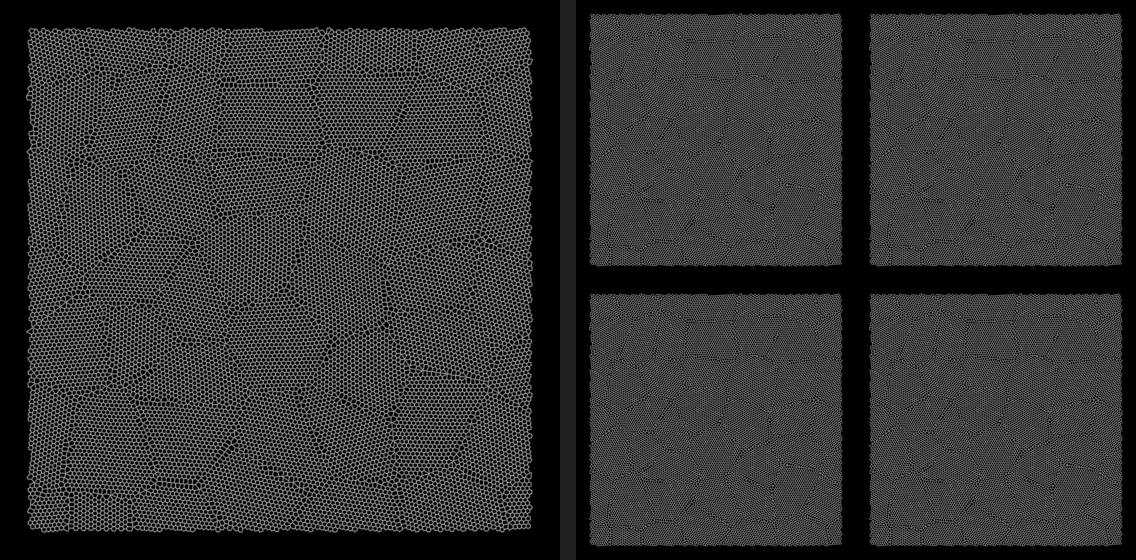
Left, the tile; right, the same tile 2 across and 2 down.
This pattern is drawn by a WebGL 1 fragment shader. Its source:

```glsl
precision highp float;
// A fine grey honeycomb mesh on black, broken into crystal grains of differing direction.
// Each grain owns a rotated triangular lattice; the Voronoi edges of all lattice sites
// are drawn as soft lines inside a square. The plain black margin makes it tile.
uniform vec2 u_resolution;

const float GRAINS = 7.0;        // grains along each side
const float SPACING = 0.0078;    // distance between lattice sites
const float GRAIN_GAP = 0.2;     // clearance at grain borders, in spacings
const float JITTER = 0.16;       // disorder of the sites, in spacings
const float HALF_SIDE = 0.446;   // half the side of the meshed square
const float LINE_REACH = 0.0022; // distance over which a line fades out
const float LINE_GREY = 0.49;
const float NODE_GREY = 0.14;

vec2 hash2(vec2 p) {
  vec3 q = fract(p.xyx * vec3(0.1031, 0.1030, 0.0973));
  q += dot(q, q.yzx + 33.33);
  return fract((q.xx + q.yz) * q.zy);
}

mat2 rotation(float angle) {
  float c = cos(angle), s = sin(angle);
  return mat2(c, s, -s, c);
}

// Gradient noise that wraps after a whole number of cells
float corner(vec2 cell, vec2 offset, float period) {
  float angle = 6.28318 * hash2(mod(cell, period) + 17.0).x;
  return dot(vec2(cos(angle), sin(angle)), offset);
}

float gradientNoise(vec2 p, float period) {
  vec2 i = floor(p), f = p - i, e = vec2(1.0, 0.0);
  vec2 u = f * f * f * (f * (f * 6.0 - 15.0) + 10.0);
  float low = mix(corner(i, f, period), corner(i + e, f - e, period), u.x);
  float high = mix(corner(i + e.yx, f - e.yx, period), corner(i + 1.0, f - 1.0, period), u.x);
  return mix(low, high, u.y);
}

float squareRadius(vec2 p) {
  vec2 d = abs(p - 0.5);
  return max(d.x, d.y);
}

// Gentle bending of the lattice rows, fading out toward the straight border
vec2 bend(vec2 p, float amount) {
  vec2 shift = vec2(gradientNoise(p * 8.0, 8.0), gradientNoise(p * 8.0 + 3.0, 8.0));
  return p + amount * shift * smoothstep(0.0, 0.15, HALF_SIDE - squareRadius(p));
}

// A grain is its centre (xy) and lattice angle (z); finds the three nearest
void nearestGrains(vec2 p, out vec3 a, out vec3 b, out vec3 c) {
  vec3 best = vec3(9.0);
  for (int y = -1; y <= 1; y++) for (int x = -1; x <= 1; x++) {
    vec2 cell = floor(p * GRAINS) + vec2(x, y);
    vec2 id = mod(cell, GRAINS);
    vec2 centre = (cell + mix(vec2(0.12), vec2(0.88), hash2(id + 5.0))) / GRAINS;
    vec3 grain = vec3(centre, 1.0472 * hash2(id + 41.0).x);
    float d = distance(p, centre);
    if (d < best.x) { best = vec3(d, best.xy); c = b; b = a; a = grain; }
    else if (d < best.y) { best = vec3(best.x, d, best.y); c = b; b = grain; }
    else if (d < best.z) { best.z = d; c = grain; }
  }
}

vec2 latticeCell(vec2 p, vec3 grain) {
  vec2 q = rotation(-grain.z) * (p - grain.xy) / SPACING;
  return floor(vec2(q.x - 0.57735 * q.y, 1.1547 * q.y));
}

vec2 latticeSite(vec2 cell, vec3 grain) {
  vec2 q = vec2(cell.x + 0.5 * cell.y, 0.866025 * cell.y);
  q += JITTER * (hash2(cell + 91.0 * grain.xy) - 0.5);
  return grain.xy + rotation(grain.z) * q * SPACING;
}

// Distance of a site from the border between its own grain and another
float borderDistance(vec2 site, vec2 own, vec2 other) {
  return dot(0.5 * (own + other) - site, normalize(other - own));
}

bool owned(vec2 site, vec3 own, vec3 b, vec3 c) {
  return min(borderDistance(site, own.xy, b.xy), borderDistance(site, own.xy, c.xy))
    > GRAIN_GAP * SPACING;
}

// Keeps in best (xy site, z distance) the nearest site of one grain
void nearestSite(vec2 p, vec3 own, vec3 b, vec3 c, inout vec3 best) {
  vec2 base = latticeCell(p, own);
  for (int y = -1; y <= 2; y++) for (int x = -1; x <= 2; x++) {
    vec2 site = latticeSite(base + vec2(x, y), own);
    float d = distance(p, site);
    if (d < best.z && owned(site, own, b, c)) best = vec3(site, d);
  }
}

// Keeps the two smallest distances to the edges around the nearest site
void nearestEdges(vec2 p, vec2 near, vec3 own, vec3 b, vec3 c, inout vec2 edges) {
  vec2 base = latticeCell(p, own);
  for (int y = -1; y <= 2; y++) for (int x = -1; x <= 2; x++) {
    vec2 site = latticeSite(base + vec2(x, y), own);
    bool inside = min(squareRadius(site), squareRadius(near)) < HALF_SIDE;
    if (inside && distance(site, near) > 0.02 * SPACING && owned(site, own, b, c)) {
      float e = dot(0.5 * (site + near) - p, normalize(site - near));
      edges = e < edges.x ? vec2(e, edges.x) : vec2(edges.x, min(e, edges.y));
    }
  }
}

void main() {
  vec2 p = bend(gl_FragCoord.xy / u_resolution, 0.005);
  vec3 a = vec3(0.0), b = a, c = a, near = vec3(9.0);
  nearestGrains(p, a, b, c);
  nearestSite(p, a, b, c, near);
  nearestSite(p, b, a, c, near);
  nearestSite(p, c, a, b, near);
  vec2 edges = vec2(1.0);
  nearestEdges(p, near.xy, a, b, c, edges);
  nearestEdges(p, near.xy, b, a, c, edges);
  nearestEdges(p, near.xy, c, a, b, edges);
  // Soft lines, a little brighter where they meet
  float reach = max(LINE_REACH, 1.0 / u_resolution.y);
  vec2 glow = clamp(1.0 - edges / reach, 0.0, 1.0);
  gl_FragColor = vec4(vec3(LINE_GREY * glow.x + NODE_GREY * glow.y), 1.0);
}
```
